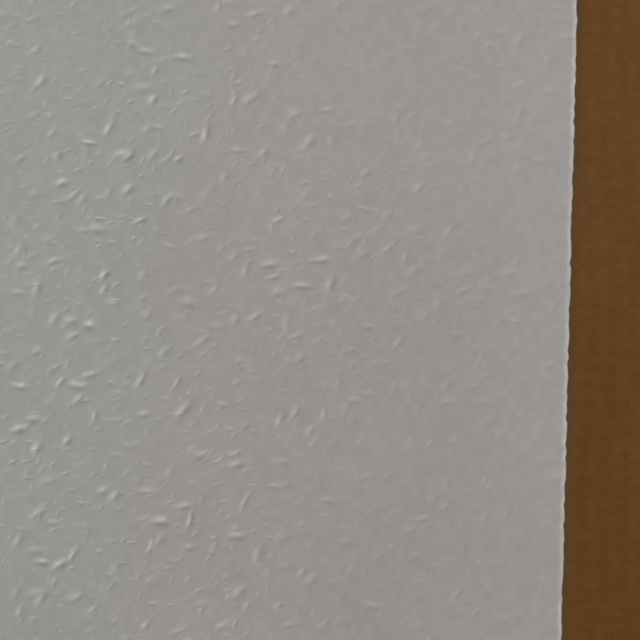
A Shadertoy shader for this texture:

```glsl
// Rough painted plaster wall meeting a strip of brown wood at the right.
#define WALL_DIM vec3(0.576, 0.561, 0.549)
#define WALL_LIT vec3(0.613, 0.603, 0.594)
#define WOOD_DARK vec3(0.355, 0.235, 0.122)
#define WOOD_LIT vec3(0.400, 0.272, 0.150)
#define SEAM_SHADE vec3(0.330, 0.270, 0.200)
#define SEAM_BOTTOM 0.877
#define SEAM_TOP 0.902
#define COARSE_CELLS 29.0
#define FINE_CELLS 52.0
#define RELIEF 0.26
#define GRAIN 0.020

vec3 hash3(vec2 p) {
    vec3 q = fract(vec3(p.xyx) * vec3(0.1031, 0.1030, 0.0973));
    q += dot(q, q.yxz + 33.33);
    return fract((q.xxy + q.yzz) * q.zyx);
}

float valueNoise(vec2 p) {
    vec2 cell = floor(p), f = fract(p);
    f = f * f * (3.0 - 2.0 * f);
    float low = mix(hash3(cell).x, hash3(cell + vec2(1, 0)).x, f.x);
    float high = mix(hash3(cell + vec2(0, 1)).x, hash3(cell + 1.0).x, f.x);
    return mix(low, high, f.y) - 0.5;
}

// Scattered slanted bumps: lit on the upper left, shaded on the lower right.
float bumps(vec2 p) {
    vec2 cell = floor(p);
    float light = 0.0;
    for (int j = -1; j <= 1; j++)
    for (int i = -1; i <= 1; i++) {
        vec2 id = cell + vec2(i, j);
        vec3 place = hash3(id), form = hash3(id + 71.0);
        vec2 d = p - id - place.xy;
        float angle = 0.5 + 1.5 * (form.x - 0.5);
        float c = cos(angle), s = sin(angle);
        vec2 radius = vec2(mix(0.20, 0.38, form.y), mix(0.11, 0.18, form.z));
        vec2 q = vec2(c * d.x + s * d.y, c * d.y - s * d.x) / radius;
        q.y += 0.25 * q.x * q.x * (form.z - 0.5);
        float height = place.z * place.z * exp(-dot(q, q));
        light += height * (0.20 + 1.05 * q.y - 0.25 * q.x);
    }
    return light;
}

vec3 wall(vec2 uv, float toSeam) {
    // Broad light, cool at the left and warmer toward the wood
    float glow = 0.30 + 0.35 * smoothstep(0.35, 1.0, uv.y);
    glow += 0.22 * smoothstep(0.5, 0.0, uv.x) - 0.18 * smoothstep(0.4, 0.0, uv.y);
    glow += 0.22 * smoothstep(0.25, 0.0, toSeam) + 0.25 * valueNoise(uv * 7.0);
    vec3 color = mix(WALL_DIM, WALL_LIT, glow);
    color += vec3(-0.004, 0.003, 0.002) * (1.0 - 2.0 * uv.x);

    // Relief fades out from left to right
    vec2 warp = 0.004 * vec2(valueNoise(uv * 60.0), valueNoise(uv * 60.0 + 19.0));
    float fade = mix(1.0, 0.22, smoothstep(0.05, 0.82, uv.x));
    float patchy = 0.85 + 0.9 * valueNoise(uv * 6.0 + 4.0);
    float relief = bumps((uv + warp) * COARSE_CELLS);
    relief += 0.55 * bumps((uv + warp) * FINE_CELLS + 37.0);
    color += RELIEF * fade * patchy * relief;

    // Soft mottling and a pale lip along the cut edge
    color += GRAIN * (valueNoise(uv * 85.0) + 0.5 * valueNoise(uv * 190.0));
    float lip = exp(-pow((toSeam - 0.003) / 0.0035, 2.0));
    return color + lip * (0.065 + 0.06 * valueNoise(uv * 120.0));
}

vec3 wood(vec2 uv, float pastSeam) {
    float tone = 0.15 + 0.65 * uv.y + 0.35 * valueNoise(uv * vec2(16.0, 5.0));
    tone += 0.10 * sin(uv.x * 190.0 + 2.0 * sin(uv.y * 9.0));
    vec3 color = mix(WOOD_DARK, WOOD_LIT, tone);
    color += GRAIN * (valueNoise(uv * vec2(90.0, 130.0)) + 0.5 * valueNoise(uv * 210.0));
    float shade = 1.0 - smoothstep(0.002, 0.014, pastSeam);
    return mix(color, SEAM_SHADE * 0.94, 0.85 * shade);
}

void mainImage(out vec4 fragColor, in vec2 fragCoord) {
    vec2 uv = fragCoord / iResolution.xy;

    // Slanted seam with a slightly ragged edge
    float seam = mix(SEAM_BOTTOM, SEAM_TOP, uv.y);
    seam += 0.0022 * valueNoise(vec2(uv.y * 95.0, 3.0));
    float side = uv.x - seam;
    float soft = max(0.0016, 1.0 / iResolution.x);
    vec3 color = mix(wall(uv, -side), wood(uv, side), smoothstep(-soft, soft, side));
    fragColor = vec4(clamp(color, 0.0, 1.0), 1.0);
}
```
